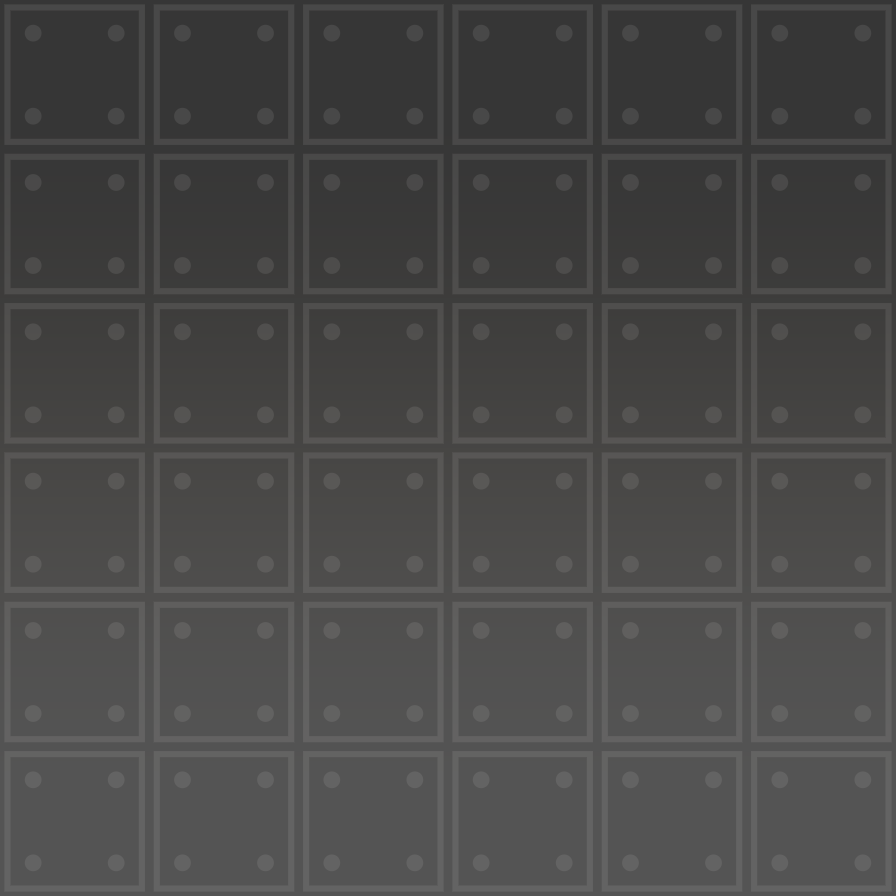
Reproduce this pattern procedurally as a WebGL 2 fragment shader.

```glsl
#version 300 es
precision highp float;
// Six by six grid of framed, riveted metal plates under a dark vertical gradient.

uniform vec2 u_resolution;
out vec4 fragColor;

const float TILES = 6.0;
const float FRAME_HALF = 0.450;    // centre line of the frame, in tile units
const float FRAME_WIDTH = 0.041;
const float RIVET_OFFSET = 0.278;
const float RIVET_RADIUS = 0.056;
const float OVERLAY = 0.09;        // opacity of frame and rivets

const vec3 TOP_GREY = vec3(0.212, 0.212, 0.212);
const vec3 BOTTOM_GREY = vec3(0.329, 0.329, 0.329);
const vec3 WARM_TINT = vec3(0.006, 0.002, -0.004);
const vec3 HIGHLIGHT = vec3(1.0, 0.985, 0.975);

// Signed distance to a square, with sharp corners outside as well as inside.
float squareDistance(vec2 p, float halfSize) {
    vec2 d = abs(p) - halfSize;
    return max(d.x, d.y);
}

// Distance to a square outline of the given width.
float frameDistance(vec2 p, float halfSize, float width) {
    return abs(squareDistance(p, halfSize)) - 0.5 * width;
}

// Distance to four rivets, folded into one quadrant.
float rivetDistance(vec2 p, float offset, float radius) {
    return length(abs(p) - offset) - radius;
}

// Antialiased coverage of a signed distance.
float coverage(float distance, float pixel) {
    return clamp(0.5 - distance / pixel, 0.0, 1.0);
}

// Dark above, lighter below, faintly warm through the middle.
vec3 gradientColor(float height) {
    float blend = smoothstep(0.1, 0.9, 1.0 - height);
    float warmth = 4.0 * blend * (1.0 - blend);
    return mix(TOP_GREY, BOTTOM_GREY, blend) + WARM_TINT * warmth;
}

void main() {
    vec2 uv = gl_FragCoord.xy / u_resolution;
    vec2 tile = fract(uv * TILES) - 0.5;
    float pixel = TILES / min(u_resolution.x, u_resolution.y);

    // Frame and rivets share one translucent highlight.
    float frame = frameDistance(tile, FRAME_HALF, FRAME_WIDTH);
    float rivets = rivetDistance(tile, RIVET_OFFSET, RIVET_RADIUS);
    float mask = coverage(min(frame, rivets), pixel);

    vec3 color = mix(gradientColor(uv.y), HIGHLIGHT, OVERLAY * mask);
    fragColor = vec4(color, 1.0);
}
```
